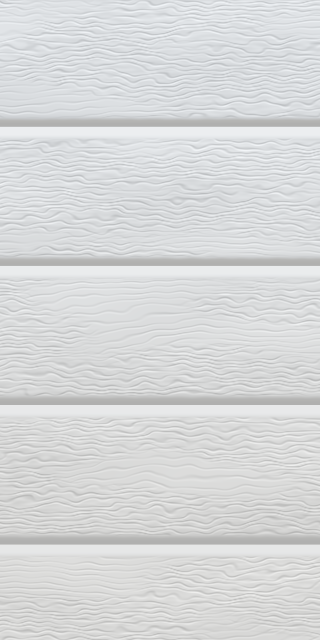
Reproduce this texture procedurally as a Shadertoy shader.

```glsl
const float BOARD_PITCH = 0.2175;   // board height as a share of the canvas
const float FIRST_EDGE = 0.1985;    // first board edge, measured from the top
const float LIP_HEIGHT = 0.0185;
const float GROOVE_HEIGHT = 0.0125;

const vec3 FACE_COOL = vec3(0.848, 0.861, 0.873);
const vec3 FACE_WARM = vec3(0.835, 0.835, 0.830);
const vec3 LIP_COLOR = vec3(0.925, 0.935, 0.943);
const vec3 GROOVE_COLOR = vec3(0.69, 0.69, 0.685);

vec2 hashGradient(vec2 cell) {
    vec3 q = fract(cell.xyx * vec3(0.1031, 0.1030, 0.0973));
    q += dot(q, q.yzx + 33.33);
    float angle = 6.28318 * fract((q.x + q.y) * q.z);
    return vec2(cos(angle), sin(angle));
}

float gradientNoise(vec2 p) {
    vec2 cell = floor(p);
    vec2 f = p - cell;
    vec2 u = f * f * f * (f * (f * 6.0 - 15.0) + 10.0);
    vec2 right = vec2(1.0, 0.0);
    vec2 up = vec2(0.0, 1.0);
    float low = mix(dot(hashGradient(cell), f),
                    dot(hashGradient(cell + right), f - right), u.x);
    float high = mix(dot(hashGradient(cell + up), f - up),
                     dot(hashGradient(cell + 1.0), f - 1.0), u.x);
    return mix(low, high, u.y);
}

// Short, crinkled ridges: a broken wave train with fine roughness
float crinkleHeight(vec2 p, float seed) {
    vec2 offset = vec2(seed * 17.3, seed * 41.7);
    float sweep = 1.6 * gradientNoise(p * vec2(7.0, 20.0) + offset);
    float kink = 1.1 * gradientNoise(p * vec2(34.0, 62.0) + offset.yx);
    float wave = abs(sin(3.14159 * (p.y * 122.0 + sweep + kink)));
    float rough = gradientNoise(p * vec2(42.0, 150.0) + offset);
    float strength = 0.85 + 1.0 * gradientNoise(p * vec2(30.0, 75.0) - offset);
    float crease = 1.0 - smoothstep(0.0, 0.75, wave);
    return 1.0 - clamp(strength, 0.1, 1.0) * crease + 0.55 * rough;
}

// Long flowing grain lines that fade in and out
float flowHeight(vec2 p, float seed) {
    vec2 offset = vec2(seed * 29.1, seed * 11.9);
    float sweep = 3.2 * gradientNoise(p * vec2(4.0, 9.0) + offset);
    float wobble = 0.7 * gradientNoise(p * vec2(26.0, 40.0) + offset);
    float wave = abs(sin(3.14159 * (p.y * 95.0 - p.x * 5.0 + sweep + wobble)));
    float strength = 0.65 + 1.0 * gradientNoise(p * vec2(15.0, 50.0) - offset);
    return 1.0 - clamp(strength, 0.1, 1.0) * (1.0 - smoothstep(0.0, 0.6, wave));
}

float grainHeight(vec2 p, float seed, float flow) {
    return mix(crinkleHeight(p, seed), flowHeight(p, seed), flow);
}

// Brightness of the embossed grain, lit from above
float grainLight(vec2 p, float seed) {
    float zone = gradientNoise(p * vec2(3.0, 15.0) + seed * vec2(7.7, 3.1));
    float flow = smoothstep(0.06, 0.22, zone);
    vec2 stepUp = vec2(0.0003, 0.0013);
    float below = grainHeight(p - stepUp, seed, flow);
    float above = grainHeight(p + stepUp, seed, flow);
    float relief = 0.078 * (below - above) + 0.035 * (0.5 * (below + above) - 0.7);
    return relief * mix(1.0, 0.8, flow) + 0.01 * flow;
}

void mainImage(out vec4 fragColor, in vec2 fragCoord) {
    vec2 p = fragCoord / iResolution.y;
    float pixel = 1.0 / iResolution.y;

    // Board index and depth below its upper edge
    float row = (1.0 - p.y - FIRST_EDGE) / BOARD_PITCH;
    float board = floor(row);
    float depth = fract(row) * BOARD_PITCH;
    float toEnd = BOARD_PITCH - depth;
    float seed = board + 3.0;

    // Embossed face, darker toward its foot, with slow tonal drift
    vec3 color = mix(FACE_WARM, FACE_COOL, smoothstep(0.1, 0.95, p.y));
    color += 0.022 * (0.5 - depth / BOARD_PITCH);
    color += 0.03 * gradientNoise(p * vec2(4.0, 11.0) + seed * 5.3);
    float faceMask = smoothstep(LIP_HEIGHT - 0.003, LIP_HEIGHT + 0.004, depth)
                   * smoothstep(GROOVE_HEIGHT, GROOVE_HEIGHT + 0.006, toEnd);
    color += faceMask * grainLight(p, seed);

    // Smooth bright lip, softer on the lower boards, ending in a faint crease
    float lip = 1.0 - smoothstep(LIP_HEIGHT * 0.6, LIP_HEIGHT + 0.003, depth);
    vec3 lipColor = LIP_COLOR - vec3(0.008, 0.01, 0.012) * max(board, 0.0);
    color = mix(color, lipColor, lip);
    float creaseOffset = (depth - LIP_HEIGHT - 0.001) / 0.0018;
    color -= 0.02 * exp(-creaseOffset * creaseOffset);

    // Rounded lower bevel and shadowed groove
    color -= 0.04 * (1.0 - smoothstep(GROOVE_HEIGHT, GROOVE_HEIGHT + 0.01, toEnd));
    float unevenEdge = 0.0012 * gradientNoise(vec2(p.x * 45.0, seed * 9.7));
    float groove = 1.0 - smoothstep(-0.0015 - pixel, 0.0015 + pixel,
                                   toEnd - GROOVE_HEIGHT + unevenEdge);
    groove *= smoothstep(0.0, pixel, toEnd);
    vec3 shadow = GROOVE_COLOR + 0.025 * smoothstep(0.004, GROOVE_HEIGHT, toEnd);
    color = mix(color, shadow, groove);

    fragColor = vec4(clamp(color, 0.0, 1.0), 1.0);
}
```
